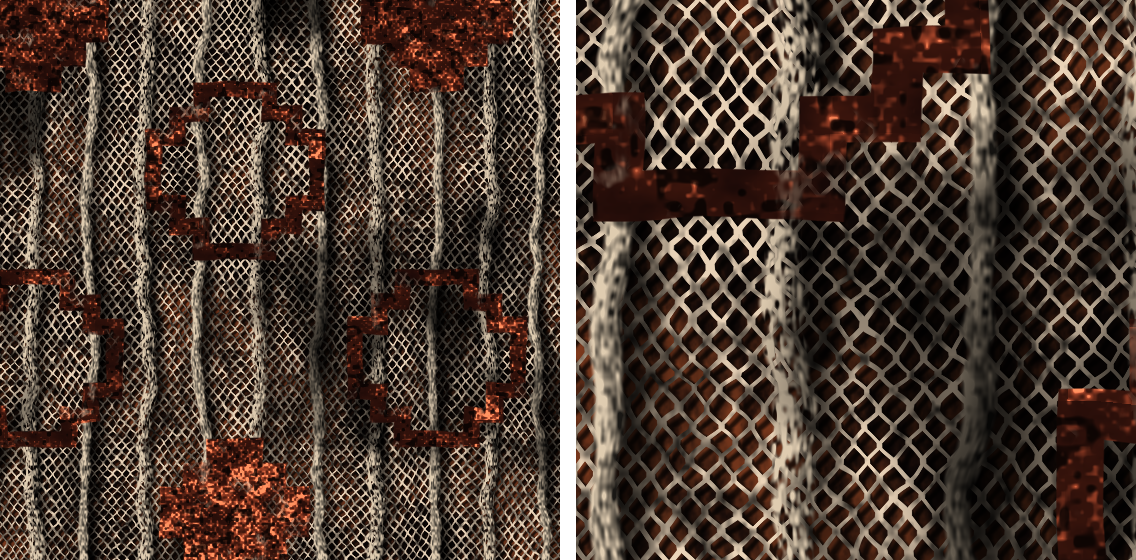
Left, the full canvas; right, a detail of the centre.
Give the GLSL for this texture, as a WebGL 2 fragment shader.

```glsl
#version 300 es
precision highp float;
// Pale net with gathered cords over rusty cloth, with stepped sequin rings and crosses.
uniform vec2 u_resolution;
out vec4 outColor;

float hash(vec2 p) {
  vec3 q = fract(vec3(p.xyx) * 0.1031);
  q += dot(q, q.yzx + 33.33);
  return fract((q.x + q.y) * q.z);
}

float noise(vec2 p) {
  vec2 i = floor(p), f = fract(p);
  f = f * f * (3.0 - 2.0 * f);
  return mix(mix(hash(i), hash(i + vec2(1, 0)), f.x),
             mix(hash(i + vec2(0, 1)), hash(i + vec2(1, 1)), f.x), f.y);
}

float fbm(vec2 p) {
  float sum = 0.0, amp = 0.53;
  for (int k = 0; k < 4; k++) {
    sum += amp * noise(p);
    p = p * 2.03 + 17.3;
    amp *= 0.5;
  }
  return sum;
}

float box(vec2 p, vec2 halfSize) {
  vec2 d = abs(p) - halfSize;
  return max(d.x, d.y);
}

// Cross with two steps at every corner
float stepped(vec2 p) {
  return min(box(p, vec2(0.047, 0.130)),
         min(box(p, vec2(0.089, 0.086)), box(p, vec2(0.131, 0.044))));
}

// Distance to the upright zigzag threads of a stretched hexagonal mesh
float meshThread(vec2 p, float swing) {
  vec2 cell = p * vec2(61.0, 48.0);
  float zigzag = clamp(1.35 * (4.0 * abs(fract(cell.y) - 0.5) - 1.0), -1.0, 1.0);
  float side = abs(fract(cell.x) - 0.5);
  return abs(side - 0.25 - swing * zigzag) * 0.78 / 61.0;
}

// Signed horizontal offset from the nearest cord (x) and its index (y)
vec2 nearestCord(vec2 p) {
  float bend = (p.x - 0.73) / 0.2;
  float x = p.x - 0.06 - 0.02 * exp(-bend * bend);
  float id = round(x / 0.1);
  float sway = 0.022 * (noise(vec2(p.y * 6.0, id * 7.0 + 3.0)) - 0.5)
             + 0.012 * (noise(vec2(p.y * 19.0, id * 5.0 + 40.0)) - 0.5);
  return vec2(x - id * 0.1 - sway, id);
}

void main() {
  vec2 uv = gl_FragCoord.xy / u_resolution;
  float px = 1.0 / min(u_resolution.x, u_resolution.y);

  // Rusty cloth behind the net
  float rust = fbm(uv * vec2(9.0, 7.0) + 5.0);
  float grain = fbm(uv * vec2(110.0, 70.0));
  vec3 color = mix(vec3(0.06, 0.03, 0.025), vec3(0.35, 0.17, 0.09),
                   smoothstep(0.38, 0.74, 0.55 * rust + 0.5 * grain));
  color += vec3(0.18, 0.07, 0.03) * smoothstep(0.52, 0.75, rust) * grain;

  // Net with drifting, partly slanted rows, and its shadow
  vec2 cord = nearestCord(uv);
  vec2 warp = vec2(noise(uv * vec2(10.0, 5.0)), noise(uv * vec2(10.0, 4.0) + 31.0)) - 0.5;
  warp += 0.24 * (vec2(noise(uv * 60.0), noise(uv * 60.0 + 9.0)) - 0.5);
  vec2 netUv = uv + vec2(0.016, 0.018) * warp;
  float swing = 0.19 + 0.07 * noise(uv * vec2(24.0, 12.0) + 4.0);
  float shade = meshThread(netUv + vec2(-0.004, 0.003), swing);
  color *= 1.0 - 0.7 * (1.0 - smoothstep(0.0004, 0.0024 + px, shade));

  float fiber = noise(uv * vec2(330.0, 260.0));
  float light = 0.05 + 0.95 * noise(uv * 95.0) + 0.5 * fiber;
  light *= 0.6 + 0.9 * noise(uv * vec2(14.0, 7.0) + 77.0);
  float width = 0.0011 + 0.0008 * noise(uv * 40.0 + 8.0);
  float thread = 1.0 - smoothstep(width - 0.5 * px, width + 0.6 * px, meshThread(netUv, swing));
  color = mix(color, vec3(0.86, 0.78, 0.68) * clamp(light, 0.15, 1.1), thread * 0.96);

  // Cords: odd ones are tight, even ones are loose gathers
  float tight = mod(cord.y, 2.0);
  float ragged = noise(vec2(uv.y * 70.0, cord.y * 9.0 + 2.0)) - 0.5;
  float radius = mix(0.0125, 0.0090, tight) + 0.005 * ragged;
  float reach = 0.022 + 0.03 * noise(vec2(uv.y * 7.0, cord.y * 4.0 + 11.0));
  float castShadow = smoothstep(-0.004, 0.008, cord.x) * (1.0 - smoothstep(0.010, reach, cord.x));
  color *= 1.0 - castShadow * (0.35 + 0.6 * noise(vec2(uv.y * 9.0, cord.y * 6.0)));
  float across = cord.x / radius;
  float braid = noise(vec2(cord.x * 330.0, uv.y * 210.0));
  float strand = noise(vec2(cord.x * 520.0 + 9.0, uv.y * 140.0));
  float cordLight = 0.04 + 0.75 * braid + 0.6 * strand - 0.32 * across;
  float cover = 1.0 - smoothstep(radius - 0.003, radius + px, abs(cord.x));
  cover *= mix(smoothstep(0.25, 0.6, 0.5 * braid + 0.5 * strand), 1.0, tight);
  color = mix(color, vec3(0.81, 0.74, 0.64) * clamp(cordLight, 0.12, 1.08), cover);

  // Dark folds
  color *= 1.0 - 0.75 * smoothstep(0.54, 0.74, fbm(uv * vec2(6.0, 4.0) + 61.0));

  // Motif lattice: staggered columns of rings with crosses between them
  float column = clamp(round((uv.x - 0.06) / 0.36), 0.0, 2.0);
  float ringY = 0.36 + 0.335 * mod(column, 2.0);
  float row = round((uv.y - ringY) / 0.61);
  vec2 local = uv - vec2(0.06 + 0.36 * column, ringY + 0.61 * row);
  local += 0.006 * (vec2(noise(uv * 22.0), noise(uv * 22.0 + 50.0)) - 0.5);
  float inner = stepped(local);
  float isCross = min(abs(row), 1.0);
  float motif = mix(abs(inner - 0.0145) - 0.0145, inner - 0.003, isCross);

  // Worn sequins with glints; lower crosses catch more light
  float patchTone = hash(floor(local / 0.044 + 0.5) + vec2(column * 13.0, row * 7.0 + 20.0));
  float sequin = noise(uv * 260.0);
  float sheen = fbm(uv * vec2(35.0, 50.0) + 12.0);
  float glow = mix(0.5 * pow(patchTone, 4.0), 0.29 - 0.10 * row + 0.08 * patchTone, isCross);
  float glint = smoothstep(0.56, 0.95, 0.5 * sequin + 0.5 * sheen + 0.5 * glow);
  vec3 metal = mix(vec3(0.09, 0.03, 0.025), vec3(0.36, 0.13, 0.07), sheen * (0.65 + glow));
  metal = mix(metal, vec3(0.78, 0.33, 0.20), glint);
  metal += vec3(0.30, 0.25, 0.18) * smoothstep(0.7, 1.0, glint);
  metal *= 1.0 - 0.7 * smoothstep(0.6, 0.8, noise(uv * 125.0 + 70.0));
  float worn = smoothstep(0.60, 0.72, fbm(uv * 30.0 + 90.0)) * 0.5;
  float edge = 1.0 - smoothstep(-px, px, motif);
  color = mix(color, metal, edge * (1.0 - worn));

  outColor = vec4(clamp(color, 0.0, 1.0), 1.0);
}
```
